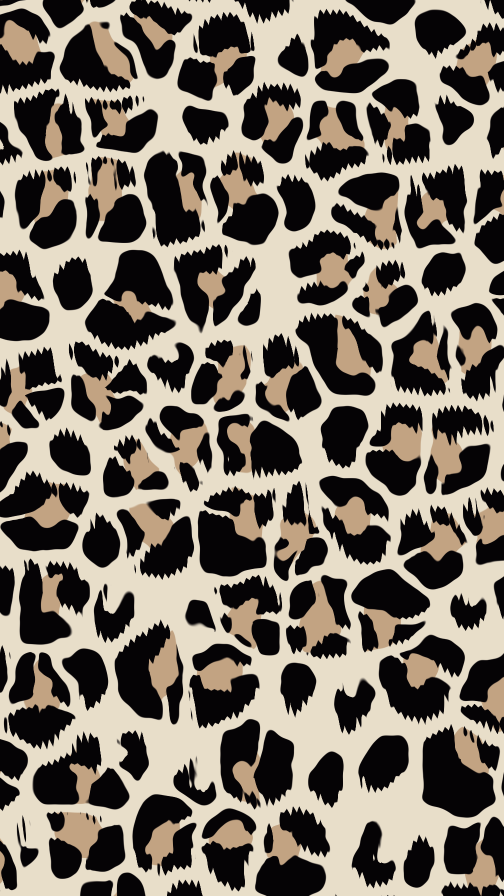
Write a WebGL 1 fragment shader that draws this pattern.

```glsl
precision highp float;
// Leopard print: lobed black rosettes with tan hearts and ragged fur edges on cream.
uniform vec2 u_resolution;

const vec3 CREAM = vec3(0.91, 0.87, 0.79);
const vec3 TAN   = vec3(0.76, 0.64, 0.51);
const vec3 BLACK = vec3(0.02, 0.01, 0.02);

// Lengths are fractions of the canvas width.
const vec2  CELL = vec2(0.130, 0.160);   // mean spacing of the spots
const float JITTER = 0.58;
const float SOLID_SHARE = 0.36;          // spots without a tan heart
const float ROSETTE_WEIGHT = 0.004;      // extra room given to rosettes
const float INSET = 0.0085;              // half of the cream channel
const float ROUNDING = 0.0085;
const float CUT_WIDTH = 0.0055;          // half gap between black lobes
const float LOBE_ROUNDING = 0.016;
const float HEART_RADIUS = 0.027;
const float HEART_SPILL = 0.021;         // how far tan runs into the gaps
const float TOOTH_DENSITY = 78.0;
const float TOOTH_HEIGHT = 0.015;
const float WARP = 0.013;
const float TAU = 6.2831853;

float hash(vec2 p) {
  p = fract(p * vec2(0.1031, 0.1137) + 0.173);
  p += dot(p, p.yx + 33.33);
  return fract((p.x + p.y) * p.x * 7.31);
}

float noise(vec2 p) {
  vec2 i = floor(p), f = fract(p);
  f = f * f * (3.0 - 2.0 * f);
  return mix(mix(hash(i), hash(i + vec2(1, 0)), f.x),
             mix(hash(i + vec2(0, 1)), hash(i + vec2(1, 1)), f.x), f.y);
}

vec2 noise2(vec2 p) {
  return vec2(noise(p), noise(p + 57.3)) - 0.5;
}

float smoothMin(float a, float b, float k) {
  float h = max(k - abs(a - b), 0.0) / k;
  return min(a, b) - 0.25 * h * h * k;
}

vec2 spotCentre(vec2 id) {
  vec2 jitter = vec2(hash(id + 3.7), hash(id + 71.9)) - 0.5;
  return (id + 0.5 + vec2(0.5 * mod(id.y, 2.0), 0.0) + JITTER * jitter) * CELL;
}

float isRosette(vec2 id) {
  return step(SOLID_SHARE, hash(id + 19.1));
}

// Weighted squared distance, which gives the rosettes larger cells.
float power(vec2 p, vec2 id) {
  vec2 d = p - spotCentre(id);
  return dot(d, d) - ROSETTE_WEIGHT * isRosette(id);
}

// Height of the uneven, mostly vertical fur teeth.
float furTeeth(vec2 p) {
  float x = (p.x + 0.12 * p.y) * TOOTH_DENSITY;
  float tooth = 1.0 - abs(2.0 * fract(x) - 1.0);
  return TOOTH_HEIGHT * tooth * (0.3 + 0.7 * hash(vec2(floor(x), 5.0)));
}

vec3 leopard(vec2 p, float pixel) {
  float teeth = furTeeth(p);
  p += WARP * (2.0 * noise2(p * 17.0) + 0.7 * noise2(p * 42.0));

  // Find the spot that owns this point.
  vec2 base = floor(p / CELL), id = base;
  float nearest = 1e3;
  for (int j = -2; j <= 2; j++) for (int i = -2; i <= 2; i++) {
    vec2 other = base + vec2(i, j);
    float d = power(p, other);
    if (d < nearest) { nearest = d; id = other; }
  }

  // Rounded depth inside its cell.
  vec2 centre = spotCentre(id);
  float sum = 0.0;
  for (int j = -2; j <= 2; j++) for (int i = -2; i <= 2; i++) {
    if (i == 0 && j == 0) continue;
    vec2 other = id + vec2(i, j);
    float border = (power(p, other) - nearest) / (2.0 * distance(centre, spotCentre(other)));
    sum += exp(-border / ROUNDING);
  }
  float depth = -ROUNDING * log(sum) - INSET;

  // Each spot has its own tilt, and fur on its top or its bottom.
  float seed = hash(id + 43.0), tilt = 1.2 * (hash(id + 91.0) - 0.5);
  vec2 q = mat2(cos(tilt), sin(tilt), -sin(tilt), cos(tilt)) * (p - centre);
  float furSide = hash(id + 37.0) < 0.5 ? -1.0 : 1.0;
  float fur = teeth * smoothstep(0.0, 0.025, furSide * (p.y - centre.y) - 0.4 * abs(p.x - centre.x));

  // Cuts part the rim into lobes; one lip of each cut is ragged.
  bool rosette = isRosette(id) > 0.5;
  float lobes = rosette ? 2.0 + floor(2.3 * hash(id + 63.0)) : 1.0;
  float angle = atan(q.y, q.x);
  float turn = fract(angle / TAU * lobes + seed + 0.12 * sin(angle + TAU * seed)) - 0.5;
  float cut = abs(turn) * TAU / lobes * length(q) - CUT_WIDTH;
  if (turn > 0.0) cut -= 0.8 * teeth * abs(cos(angle + tilt));

  float black, tan_ = -1.0;
  if (rosette) {
    vec2 shift = 0.03 * (vec2(seed, hash(id + 29.0)) - 0.5);
    vec2 h = q - shift + 0.016 * noise2(p * 34.0 + 11.0);
    float heart = length(h * vec2(1.3, 0.75)) - HEART_RADIUS;
    float rim = smoothMin(cut, heart, LOBE_ROUNDING);
    black = smoothMin(depth - fur, rim - 0.4 * fur, LOBE_ROUNDING);
    tan_ = min(depth - 0.003, HEART_SPILL - heart);
  } else {
    // Solid blobs are smaller ovals, some of them notched.
    float radius = mix(0.044, 0.062, hash(id + 83.0));
    float oval = radius - length(q * vec2(1.2, 0.8));
    black = smoothMin(depth, oval, 0.02) - fur;
    if (seed < 0.35) black = smoothMin(black, cut, LOBE_ROUNDING);
  }
  vec3 colour = mix(CREAM, TAN, smoothstep(-pixel, pixel, tan_));
  return mix(colour, BLACK, smoothstep(-pixel, pixel, black));
}

void main() {
  // Four samples per pixel keep the fur teeth clean.
  float pixel = 1.0 / u_resolution.x;
  vec3 colour = vec3(0.0);
  for (int j = 0; j < 2; j++) for (int i = 0; i < 2; i++) {
    vec2 offset = 0.5 * vec2(i, j) - 0.25;
    colour += leopard((gl_FragCoord.xy + offset) * pixel, 0.5 * pixel);
  }
  gl_FragColor = vec4(colour / 4.0, 1.0);
}
```
